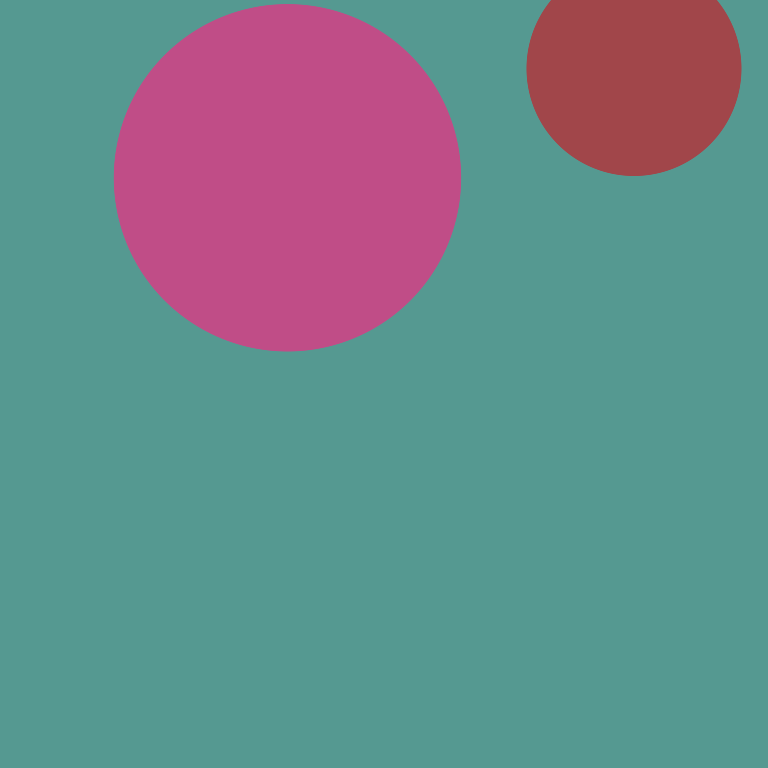
Give the GLSL for this background, as a Shadertoy shader.

```glsl
const vec3 TEAL = vec3(0.333, 0.600, 0.570);
const vec3 PINK = vec3(0.753, 0.302, 0.530);
const vec3 RED  = vec3(0.630, 0.275, 0.290);

// Disc placement in canvas units, origin at the lower left
const vec2  PINK_CENTER = vec2(0.3743, 0.7685);
const float PINK_RADIUS = 0.2262;
const vec2  RED_CENTER  = vec2(0.8255, 0.9108);
const float RED_RADIUS  = 0.1400;

// Edge softness in pixels, for antialiasing only
const float EDGE_PIXELS = 1.0;

// Signed distance to a disc
float discDistance(vec2 p, vec2 center, float radius) {
    return length(p - center) - radius;
}

// Antialiased coverage of a shape from its distance
float coverage(float dist, float edge) {
    return 1.0 - smoothstep(-0.5 * edge, 0.5 * edge, dist);
}

void mainImage(out vec4 fragColor, in vec2 fragCoord) {
    vec2 uv = fragCoord / iResolution.xy;
    float edge = EDGE_PIXELS / min(iResolution.x, iResolution.y);

    // Flat ground
    vec3 color = TEAL;

    // Two discs
    color = mix(color, PINK, coverage(discDistance(uv, PINK_CENTER, PINK_RADIUS), edge));
    color = mix(color, RED, coverage(discDistance(uv, RED_CENTER, RED_RADIUS), edge));

    fragColor = vec4(color, 1.0);
}
```
